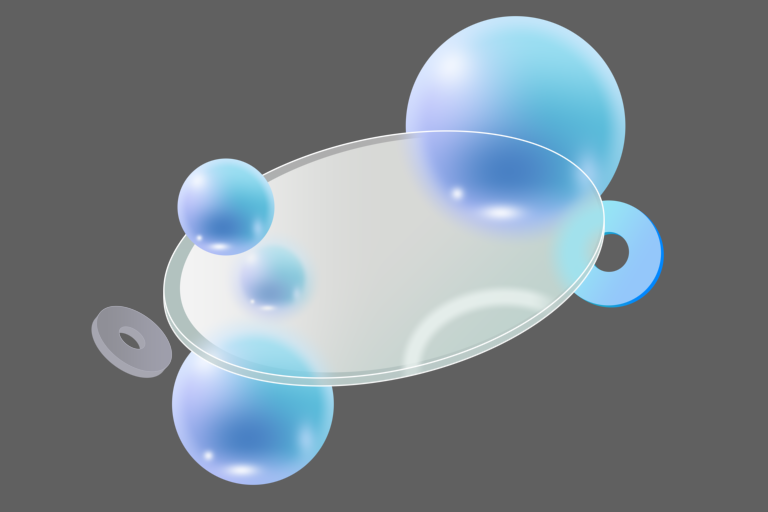
A Shadertoy shader for this background:

```glsl
#define BACKDROP vec3(0.378)
#define PERIWINKLE vec3(0.71, 0.74, 0.98)
#define CYAN vec3(0.36, 0.75, 0.86)
#define SKY vec3(0.64, 0.89, 0.96)
#define BLUE vec3(0.27, 0.49, 0.76)
#define GLASS_EDGE vec3(0.70, 0.76, 0.75)
#define GLASS_AXES vec2(0.4375, 0.2271)
#define GLASS_TILT 0.2195
#define BLUR 0.035
#define LINE_WIDTH 0.0013

// Signed distances
float ellipseDist(vec2 p, vec2 axes, float tilt) {
    float c = cos(tilt), s = sin(tilt);
    p = vec2(c * p.x + s * p.y, c * p.y - s * p.x);
    float k = length(p / axes);
    return k * (k - 1.0) / max(length(p / (axes * axes)), 1e-4);
}

float ringDist(vec2 p) {
    return max(length(p) - 0.1025, 0.039 - length(p - vec2(0.001, 0.002)));
}

float tiltedRingDist(vec2 p) {
    float hole = ellipseDist(p - vec2(-0.004, 0.002), vec2(0.029, 0.0165), -0.646);
    return max(ellipseDist(p, vec2(0.084, 0.049), -0.646), -hole);
}

float cover(float d, float softness) {
    return smoothstep(softness, -softness, d);
}

float glow(vec2 p, vec2 center, vec2 size) {
    vec2 d = (p - center) / size;
    return exp(-dot(d, d));
}

// Iridescent shading over a unit disc
vec3 sphereColor(vec2 q) {
    vec3 c = mix(PERIWINKLE, CYAN, smoothstep(-0.75, 0.4, q.x + 0.25 * q.y));
    c = mix(c, SKY, 0.85 * smoothstep(0.05, 0.85, q.y + 0.15 * q.x));
    c = mix(c, BLUE, 0.95 * glow(q, vec2(-0.08, -0.42), vec2(0.62, 0.46)));
    c = mix(c, PERIWINKLE, 0.65 * smoothstep(-0.5, -0.95, q.y));
    c = mix(c, vec3(0.88, 0.9, 1.0), 0.65 * glow(q, vec2(-0.6, 0.5), vec2(0.5)));
    c = mix(c, vec3(1.0), 0.7 * glow(q, vec2(-0.6, 0.56), vec2(0.2)));
    c = mix(c, vec3(0.87, 0.92, 1.0), 0.6 * smoothstep(0.78, 1.0, length(q)) * smoothstep(-1.4, 0.6, q.y));
    c = mix(c, vec3(1.0), 0.85 * glow(q, vec2(-0.14, -0.82), vec2(0.2, 0.075)));
    c = mix(c, vec3(1.0), 0.8 * glow(q, vec2(-0.55, -0.64), vec2(0.06)));
    return mix(c, vec3(0.8, 0.88, 1.0), 0.6 * glow(q, vec2(0.66, -0.44), vec2(0.12, 0.2)));
}

void addSphere(inout vec3 col, vec2 p, vec2 center, float radius, float softness, float opacity) {
    vec2 q = (p - center) / radius;
    vec3 shade = sphereColor(q / max(1.0, length(q)));
    col = mix(col, shade, opacity * cover((length(q) - 1.0) * radius, softness));
}

void mainImage(out vec4 fragColor, in vec2 fragCoord) {
    vec2 p = (fragCoord - 0.5 * iResolution.xy) / iResolution.y;
    float aa = 0.8 / iResolution.y;
    vec2 bigPos = vec2(0.257, 0.254), lowPos = vec2(-0.256, -0.289);
    vec3 col = BACKDROP;

    // Grey tilted ring: swept side, then face
    vec2 g = p - vec2(-0.488, -0.162);
    float side = 1.0;
    for (int i = 0; i <= 8; i++)
        side = min(side, tiltedRingDist(g + vec2(0.01, 0.012) * float(i) / 8.0));
    float face = tiltedRingDist(g);
    col = mix(col, vec3(0.65, 0.65, 0.69), cover(side, aa));
    col = mix(col, mix(vec3(0.56, 0.56, 0.59), vec3(0.62, 0.62, 0.67), smoothstep(-0.07, 0.07, g.x)), cover(face, aa));
    col = mix(col, vec3(0.72, 0.72, 0.77), 0.5 * cover(abs(face) - 0.0006, aa));

    // Blue ring: bright side, then face
    vec2 r = p - vec2(0.4385, 0.006);
    float ring = ringDist(r);
    vec3 sideColor = mix(vec3(0.12, 0.65, 0.8), vec3(0.0, 0.53, 1.0), smoothstep(-0.02, 0.07, r.x));
    vec3 ringColor = mix(vec3(0.59, 0.9, 0.96), vec3(0.58, 0.78, 0.98), smoothstep(-0.08, 0.09, r.x - 0.6 * r.y));
    col = mix(col, sideColor, cover(ringDist(r - vec2(0.0055, -0.004)), aa));
    col = mix(col, ringColor, cover(ring, aa));

    // Spheres behind the glass
    addSphere(col, p, bigPos, 0.2145, aa, 1.0);
    addSphere(col, p, lowPos, 0.158, aa, 1.0);

    // Glass body: pale gradient with a darker inset edge
    vec2 e = p - vec2(0.0, 0.003);
    float top = ellipseDist(e, GLASS_AXES, GLASS_TILT);
    float slab = ellipseDist(e + vec2(0.0, 0.0155), GLASS_AXES, GLASS_TILT);
    float inset = ellipseDist(e - vec2(0.012, 0.0), GLASS_AXES * 0.955, GLASS_TILT);
    vec3 glass = mix(vec3(0.955), vec3(0.845, 0.85, 0.84), smoothstep(-0.42, 0.0, p.x));
    glass = mix(glass, vec3(0.75, 0.825, 0.805), smoothstep(-0.05, 0.45, p.x - p.y));
    vec3 edge = mix(GLASS_EDGE, vec3(0.68), smoothstep(0.0, 0.2, p.y));
    glass = mix(glass, edge, cover(-inset, aa) * mix(1.0, 0.5, smoothstep(-0.1, 0.3, p.x)));

    // Frosted shapes seen through the glass
    addSphere(glass, p, bigPos, 0.207, BLUR, 1.0);
    addSphere(glass, p, lowPos, 0.15, BLUR, 0.85);
    addSphere(glass, p, vec2(-0.2175, -0.043), 0.072, BLUR * 0.8, 0.65);
    glass = mix(glass, vec3(0.62, 0.89, 0.94), 0.9 * cover(ring, BLUR * 0.8));
    float arc = abs(ellipseDist(p - vec2(0.236, -0.219), vec2(0.182, 0.139), 0.0)) - 0.016;
    glass = mix(glass, vec3(0.93, 0.96, 0.95), 0.75 * cover(arc, 0.011) * smoothstep(0.36, 0.28, p.x));

    // Glass thickness and bright outlines
    vec3 rimColor = mix(glass, GLASS_EDGE + 0.04, 0.55);
    col = mix(col, rimColor, cover(min(slab, top), aa));
    col = mix(col, vec3(1.0), 0.9 * cover(abs(slab) - LINE_WIDTH, aa) * cover(-top, aa));
    col = mix(col, glass, cover(top, aa));
    col = mix(col, vec3(1.0), 0.95 * cover(abs(top) - LINE_WIDTH, aa));

    // Small sphere in front
    addSphere(col, p, vec2(-0.3086, 0.0957), 0.0947, aa, 1.0);
    fragColor = vec4(col, 1.0);
}
```
